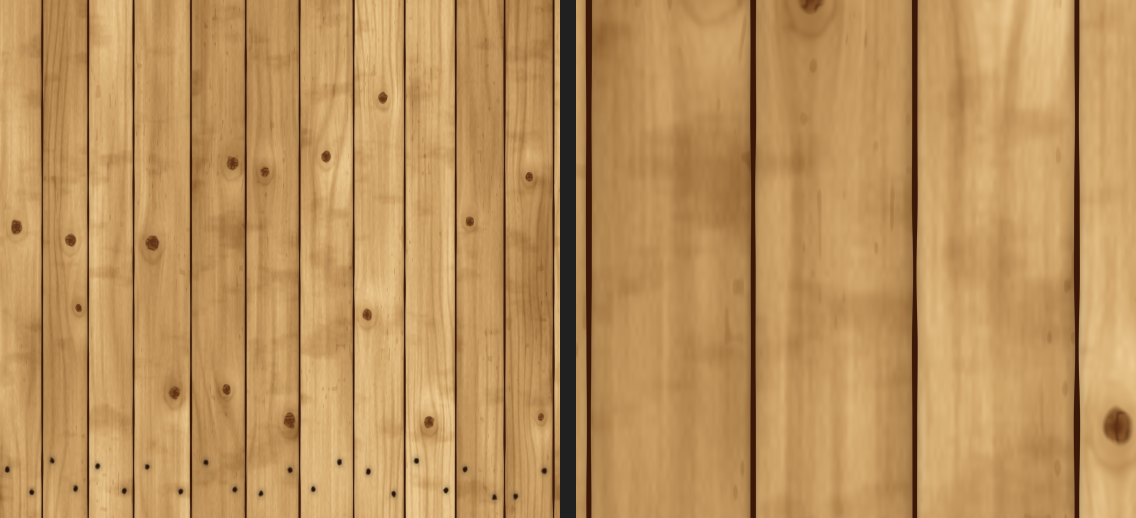
Left: the whole. Right: its middle third, enlarged.
Give the GLSL for this texture, as a Shadertoy shader.

```glsl
const float edges[12] = float[](-.0115, .0755, .1575, .2385, .341, .4388,
                                .535, .6315, .7227, .8138, .901, .9885);
const float plankTone[11] = float[](-.04, -.1, .08, .07, -.2, -.06, .09, .13, .13, -.12, -.24);

float hash(vec2 p) {
    vec3 q = fract(p.xyx * .1031);
    q += dot(q, q.yzx + 33.33);
    return fract((q.x + q.y) * q.z);
}

float noise(vec2 p) {
    vec2 i = floor(p), f = fract(p);
    f = f * f * (3. - 2. * f);
    return mix(mix(hash(i), hash(i + vec2(1, 0)), f.x),
               mix(hash(i + vec2(0, 1)), hash(i + vec2(1, 1)), f.x), f.y);
}

float fbm(vec2 p) {
    float sum = 0., amp = .55;
    for (int i = 0; i < 4; i++) {
        sum += amp * noise(p);
        p = p * 2.03 + 7.1;
        amp *= .5;
    }
    return sum;
}

vec3 woodColor(float t) {
    vec3 deep = vec3(.60, .42, .22), mid = vec3(.81, .64, .41), light = vec3(.92, .79, .57);
    return mix(mix(deep, mid, clamp(t / .68, -.4, 1.)), light, clamp((t - .68) / .36, 0., 1.));
}

void mainImage(out vec4 fragColor, in vec2 fragCoord) {
    float px = 1. / iResolution.x;
    vec2 p = fragCoord * px;
    p.x = fract(p.x + .0115) - .0115;

    // Plank under this point
    int plank = 0;
    for (int i = 1; i < 11; i++) if (p.x >= edges[i]) plank = i;
    float id = float(plank), left = edges[plank], right = edges[plank + 1];

    // Knots bend the grain around them
    vec2 grain = p;
    float core = 0., heart = 0., halo = 0., glow = 0., eye = 0.;
    for (int j = 0; j < 2; j++) {
        vec2 seed = vec2(id * 3.7 + 2., float(j) * 9.1 + 5.);
        if (hash(seed) < .22) continue;
        vec2 center = vec2(mix(left, right, mix(.15, .85, hash(seed + 11.))),
                           mix(.15, .42, hash(seed + 23.)) + .34 * float(j));
        float radius = mix(.006, .012, hash(seed + 37.));
        vec2 d = p - center;
        float rough = noise(p * 130. + id) - .5;
        float r = length(d / vec2(1., 1.25)) / radius + rough * .35;
        float reach = exp(-dot(d / vec2(.024, .055), d / vec2(.024, .055)));
        grain.x -= d.x * .8 * reach;
        core = max(core, 1. - smoothstep(.75, 1.15, r));
        heart = max(heart, 1. - smoothstep(.1, .75, r));
        halo += exp(-r * r * .22);
        float oval = length((d - vec2(0., .004)) / vec2(1., 1.7)) / radius + rough * .3;
        eye += exp(-pow((oval - 1.9) * 4., 2.)) * smoothstep(-.03, .02, -d.y);
        vec2 g = (d - vec2(.008, mix(-.045, .045, hash(seed + 51.)))) / vec2(.025, .03);
        glow += exp(-dot(g, g));
    }

    // Grain: broad patches, streaks, fibres and growth rings
    vec2 s = grain + vec2(id * 3.13, id * 7.7);
    float t = .62 + plankTone[plank];
    t += (fbm(s * vec2(15., 3.5)) - .5) * .65;
    t += (noise(s * vec2(85., 2.5)) - .5) * .24;
    t += (noise(s * vec2(300., 9.)) - .5) * .16;
    t += (noise(s * vec2(480., 150.)) - .5) * .09;
    float density = mix(28., 85., pow(hash(vec2(id, 71.)), 2.));
    float field = s.x * density + 3.2 * noise(s * vec2(11., 2.4)) + .35 * noise(s * vec2(40., 12.));
    float ring = pow(.5 + .5 * sin(field * 6.283), 4.);
    t -= .21 * ring * smoothstep(.25, .7, noise(s * vec2(18., 4.) + 31.));

    // Weathered smudges across the grain and small pits along it
    t -= .24 * smoothstep(.56, .85, fbm(p * vec2(14., 24.) + id * 5.3));
    float pit = smoothstep(.8, .95, noise(s * vec2(210., 65.) + 13.));
    t -= .2 * pit * smoothstep(.5, .75, noise(s * vec2(22., 7.) + 47.));
    t += .26 * glow - .34 * halo - .16 * eye;

    // Plank sides: pale left rim, slightly darker right rim
    t += .14 * (1. - smoothstep(.002, .009, p.x - left)) * noise(vec2(id * 9., p.y * 5.));
    t -= .12 * (1. - smoothstep(.001, .008, right - p.x));
    vec3 color = woodColor(t);

    // Knot bodies
    float knotRing = .5 + .5 * sin(noise(p * 190.) * 9.);
    color = mix(color, mix(vec3(.34, .18, .07), vec3(.49, .30, .13), knotRing), core * .85);
    color = mix(color, vec3(.36, .16, .06), heart * .65);

    // Two nail holes near the foot of each plank
    bool flip = plank == 5 || plank == 6 || plank == 10;
    float drop = .03 * pow(hash(vec2(id, 19.)), 2.);
    for (int k = 0; k < 2; k++) {
        float side = float(k);
        float high = flip ? side : 1. - side;
        vec2 jitter = vec2(hash(vec2(id, side + 3.)), hash(vec2(id, side + 8.))) - .5;
        vec2 nail = vec2(mix(left, right, mix(.25, .78, side)), .054 + .045 * high - drop);
        vec2 d = p - nail - jitter * vec2(.012, .01);
        float r = length(d * vec2(1.1, .9)) + (noise(p * 240.) - .5) * .0018;
        color *= 1. - .25 * exp(-r * r / .00006);
        color = mix(color, vec3(.16, .08, .04), 1. - smoothstep(.0036 - px, .0046 + px, r));
    }

    // Dark uneven gaps between planks
    float gap = min(p.x - left, right - p.x);
    float joint = mod(p.x - left < right - p.x ? id : id + 1., 11.);
    float halfWidth = .0009 + .0011 * noise(vec2(joint * 17.3, p.y * 22.));
    color *= 1. - .3 * exp(-gap / .0022);
    color = mix(color, vec3(.23, .09, .03), 1. - smoothstep(halfWidth - px * .7, halfWidth + px * .7, gap));

    fragColor = vec4(clamp(color, 0., 1.), 1.);
}
```
